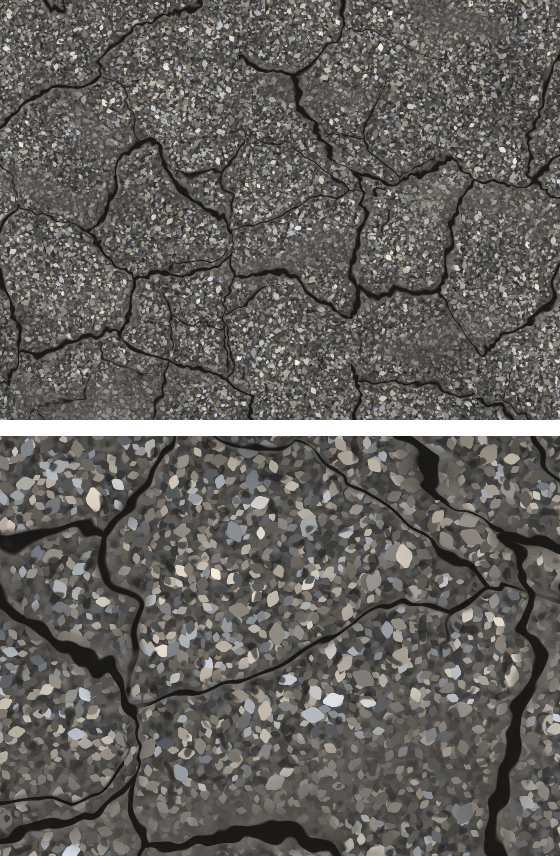
Top: the whole. Bottom: its middle third, enlarged.
A Shadertoy shader for this texture:

```glsl
// Weathered grey asphalt: packed stone chips split by a network of dark, jagged cracks.

const vec3 BINDER = vec3(0.305, 0.297, 0.288);
const vec3 DUST   = vec3(0.405, 0.388, 0.368);
const vec3 CREVICE = vec3(0.085, 0.082, 0.078);
const vec3 COOL_TINT = vec3(0.95, 0.99, 1.04);
const vec3 WARM_TINT = vec3(1.05, 1.0, 0.93);
const vec2 LIGHT_DIR = vec2(-0.75, 0.66);

vec3 hash3(vec2 p) {
    vec3 q = fract(p.xyx * vec3(0.1031, 0.1030, 0.0973));
    q += dot(q, q.yxz + 33.33);
    return fract((q.xxy + q.yzz) * q.zyx);
}

float cornerSlope(vec2 id, vec2 offset) {
    float angle = 6.2832 * hash3(id).x;
    return dot(vec2(cos(angle), sin(angle)), offset);
}

float gradientNoise(vec2 p) {
    vec2 id = floor(p), f = fract(p);
    vec2 s = f * f * f * (f * (f * 6.0 - 15.0) + 10.0);
    float low = mix(cornerSlope(id, f), cornerSlope(id + vec2(1, 0), f - vec2(1, 0)), s.x);
    float high = mix(cornerSlope(id + vec2(0, 1), f - vec2(0, 1)),
                     cornerSlope(id + 1.0, f - 1.0), s.x);
    return mix(low, high, s.y);
}

vec2 warp(vec2 p, float frequency, float amount) {
    vec2 q = p * frequency;
    return p + amount * vec2(gradientNoise(q), gradientNoise(q + 47.3));
}

// Staggered, jittered centre of one slab
vec2 slabCentre(vec2 id) {
    vec2 stagger = vec2(0.0, 0.5 * mod(id.x, 2.0));
    return id + 0.5 + stagger + 0.72 * (hash3(id + 19.0).xy - 0.5);
}

// Nearest crack: x = distance, yz = direction towards it, w = strength
vec4 crackEdge(vec2 p, float scale) {
    p *= scale;
    vec2 cell = floor(p), homeId = cell, home = vec2(0);
    float nearest = 1e3;
    for (int k = 0; k < 25; k++) {
        vec2 id = cell + vec2(k % 5 - 2, k / 5 - 2);
        vec2 toSite = slabCentre(id) - p;
        float d = dot(toSite, toSite);
        if (d < nearest) { nearest = d; home = toSite; homeId = id; }
    }
    vec4 edge = vec4(1, 0, 0, 0);
    nearest = 1e3;
    for (int k = 0; k < 25; k++) {
        vec2 id = homeId + vec2(k % 5 - 2, k / 5 - 2);
        vec2 toSite = slabCentre(id) - p;
        vec2 across = toSite - home;
        if (dot(across, across) < 1e-4) continue;
        vec2 normal = normalize(across);
        float d = dot(0.5 * (home + toSite), normal);
        float strength = 0.06 + 1.05 * smoothstep(0.08, 0.75, hash3(homeId + id).y);
        if (d / strength < nearest) {
            nearest = d / strength;
            edge = vec4(d / scale, normal, strength);
        }
    }
    return edge;
}

// Scattered angular chips, premultiplied colour with coverage in alpha
vec4 chips(vec2 p, float scale, float share, vec2 radii, vec2 tones, float pixel) {
    p *= scale;
    vec2 cell = floor(p);
    float soft = 0.6 * pixel * scale;
    vec4 layer = vec4(0);
    for (int k = 0; k < 9; k++) {
        vec2 id = cell + vec2(k % 3 - 1, k / 3 - 1);
        vec3 place = hash3(id + scale);
        vec3 look = hash3(id + scale + 71.7);
        float angle = 6.2832 * place.z;
        float c = cos(angle), s = sin(angle);
        vec2 q = mat2(c, -s, s, c) * (p - id - place.xy) * vec2(0.88, 1.3);
        float shape = max(length(q), 0.82 * (abs(q.x) + abs(q.y)));
        float radius = mix(radii.x, radii.y, look.y);
        float cover = 1.0 - smoothstep(radius - soft, radius + soft, shape);
        cover *= step(look.x, share);
        float tone = mix(tones.x, tones.y, pow(look.z, 1.6));
        vec3 tint = mix(COOL_TINT, WARM_TINT, smoothstep(0.0, 0.6, fract(look.z * 17.0 + look.y)));
        layer = mix(layer, vec4(tone * tint, 1), cover);
    }
    return layer;
}

vec3 over(vec3 below, vec4 layer) {
    return below * (1.0 - layer.a) + layer.rgb;
}

// Dusty rim, lit lip and dark core of one crack
vec3 cutCrack(vec3 color, vec4 edge, float width, float pixel, float rough) {
    float visible = smoothstep(0.1, 0.35, edge.w);
    float w = width * edge.w * (1.0 + 1.3 * rough);
    float d = edge.x + 0.003 * rough;
    float rim = visible * (1.0 - smoothstep(w * 1.2, w * 4.5, d));
    float side = dot(edge.yz, LIGHT_DIR);
    color = mix(color, DUST * (1.0 + 0.22 * side + 0.35 * rough), 0.65 * rim);
    color *= 1.0 - 0.13 * visible * exp(-d * 45.0);
    float core = 1.0 - smoothstep(w - pixel, w + pixel, d);
    return mix(color, CREVICE, 0.94 * core * visible);
}

void mainImage(out vec4 fragColor, in vec2 fragCoord) {
    float pixel = 1.0 / iResolution.y;
    vec2 p = fragCoord * pixel;

    // Binder and three sizes of stone
    vec3 color = BINDER * (1.0 + 0.6 * gradientNoise(p * 150.0));
    color = over(color, chips(p, 150.0, 0.92, vec2(0.35, 0.68), vec2(0.22, 0.70), pixel));
    color = over(color, chips(p, 98.0, 0.52, vec2(0.28, 0.60), vec2(0.34, 0.82), pixel));
    color = over(color, chips(p, 62.0, 0.17, vec2(0.25, 0.54), vec2(0.48, 0.92), pixel));

    // Small pits, worn streaks and broad stains
    float pits = smoothstep(0.27, 0.42, gradientNoise(p * 75.0 + 8.0));
    color = mix(color, CREVICE * 1.5, 0.65 * pits);
    float streak = gradientNoise(warp(p, 4.0, 0.15) * vec2(2.6, 7.0));
    color = mix(color, DUST * 0.92, 0.5 * smoothstep(0.05, 0.42, streak));
    color *= 1.0 + 0.22 * gradientNoise(p * 3.1 + 5.0) + 0.12 * gradientNoise(p * 11.0);

    // Hairline and main cracks
    vec2 bent = warp(warp(warp(p, 4.5, 0.09), 17.0, 0.025), 55.0, 0.009);
    float rough = gradientNoise(p * 70.0) + 0.5 * gradientNoise(p * 24.0);
    vec4 hairline = crackEdge(bent + 6.4, 5.6);
    hairline.w *= smoothstep(0.0, 0.3, gradientNoise(p * 2.8 + 31.0));
    color = cutCrack(color, hairline, 0.0022, pixel, rough);
    color = cutCrack(color, crackEdge(bent + 2.7, 3.7), 0.0042, pixel, rough);

    fragColor = vec4(clamp(color, 0.0, 1.0), 1);
}
```
